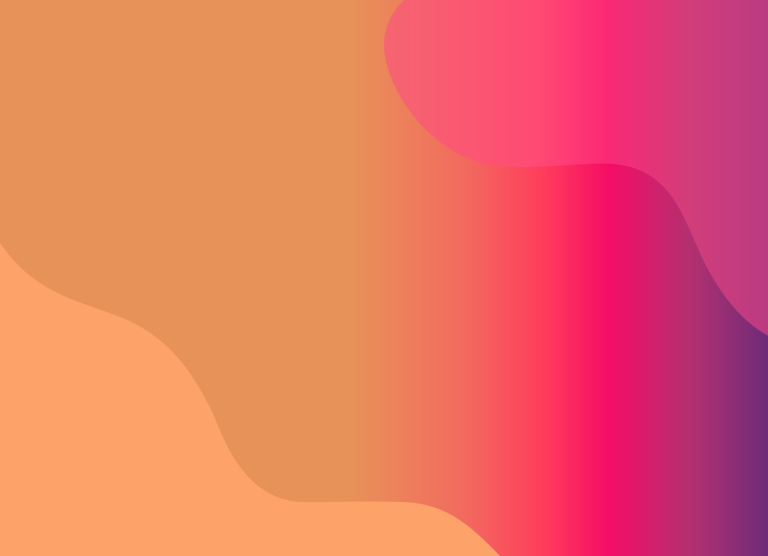
Give the GLSL for this background, as a Shadertoy shader.

```glsl
// Sunset gradient from orange through pink to violet, with two wavy blobs in opposite corners.

const float ASPECT = 1.384;

vec2 cubicBezier(vec2 a, vec2 b, vec2 c, vec2 d, float t) {
    float s = 1.0 - t;
    return s*s*s*a + 3.0*s*s*t*b + 3.0*s*t*t*c + t*t*t*d;
}

// Signed distance to a chain of five curves; side is the vertical ray direction
float waveDistance(vec2 p, vec2 path[16], float side) {
    float nearest = 1e5;
    float sgn = 1.0;
    vec2 a = path[0];
    for (int k = 0; k < 5; k++) {
        for (int i = 1; i <= 20; i++) {
            vec2 b = cubicBezier(path[3*k], path[3*k + 1], path[3*k + 2], path[3*k + 3], float(i) / 20.0);
            vec2 e = b - a, w = p - a;
            vec2 gap = w - e * clamp(dot(w, e) / dot(e, e), 0.0, 1.0);
            nearest = min(nearest, dot(gap, gap));
            // An odd number of crossings along the ray means inside
            if ((a.x > p.x) != (b.x > p.x) && side * (a.y + e.y * w.x / e.x - p.y) > 0.0) sgn = -sgn;
            a = b;
        }
    }
    return sgn * sqrt(nearest);
}

float ramp(float from, float to, float x) {
    return clamp((x - from) / (to - from), 0.0, 1.0);
}

vec3 backdrop(float x) {
    vec3 c = vec3(0.906, 0.573, 0.345);
    c = mix(c, vec3(0.933, 0.490, 0.360), ramp(0.455, 0.535, x));
    c = mix(c, vec3(0.950, 0.410, 0.370), ramp(0.535, 0.610, x));
    c = mix(c, vec3(1.000, 0.230, 0.360), ramp(0.610, 0.710, x));
    c = mix(c, vec3(0.960, 0.050, 0.400), ramp(0.710, 0.792, x));
    c = mix(c, vec3(0.700, 0.190, 0.440), ramp(0.792, 0.900, x));
    return mix(c, vec3(0.430, 0.170, 0.470), ramp(0.900, 1.000, x));
}

vec3 pinkBlob(float x) {
    vec3 c = vec3(0.960, 0.400, 0.440);
    c = mix(c, vec3(1.000, 0.290, 0.450), ramp(0.500, 0.700, x));
    c = mix(c, vec3(0.985, 0.160, 0.460), ramp(0.700, 0.790, x));
    c = mix(c, vec3(0.820, 0.240, 0.480), ramp(0.790, 0.900, x));
    return mix(c, vec3(0.730, 0.230, 0.510), ramp(0.900, 1.000, x));
}

void mainImage(out vec4 fragColor, in vec2 fragCoord) {
    vec2 uv = fragCoord / iResolution.xy;
    vec2 p = uv * vec2(ASPECT, 1.0);
    float soft = 0.75 / iResolution.y;

    // Control points in units of canvas height
    vec2 lowerWave[16] = vec2[16](
        vec2(0.000, 0.563), vec2(0.076, 0.451), vec2(0.180, 0.457),
        vec2(0.257, 0.410), vec2(0.329, 0.367), vec2(0.362, 0.299),
        vec2(0.385, 0.254), vec2(0.408, 0.194), vec2(0.450, 0.095),
        vec2(0.552, 0.097), vec2(0.621, 0.097), vec2(0.683, 0.099),
        vec2(0.728, 0.097), vec2(0.806, 0.094), vec2(0.849, 0.054),
        vec2(0.905, -0.004));
    vec2 upperWave[16] = vec2[16](
        vec2(0.741, 1.011), vec2(0.709, 0.986), vec2(0.692, 0.955),
        vec2(0.692, 0.919), vec2(0.692, 0.838), vec2(0.786, 0.700),
        vec2(0.917, 0.700), vec2(0.980, 0.698), vec2(1.029, 0.705),
        vec2(1.085, 0.706), vec2(1.201, 0.707), vec2(1.227, 0.622),
        vec2(1.259, 0.550), vec2(1.291, 0.478), vec2(1.335, 0.421),
        vec2(1.388, 0.394));

    // Layers from back to front
    vec3 color = backdrop(uv.x);
    color = mix(color, pinkBlob(uv.x), smoothstep(soft, -soft, waveDistance(p, upperWave, -1.0)));
    color = mix(color, vec3(0.992, 0.635, 0.408), smoothstep(soft, -soft, waveDistance(p, lowerWave, 1.0)));
    fragColor = vec4(color, 1.0);
}
```
